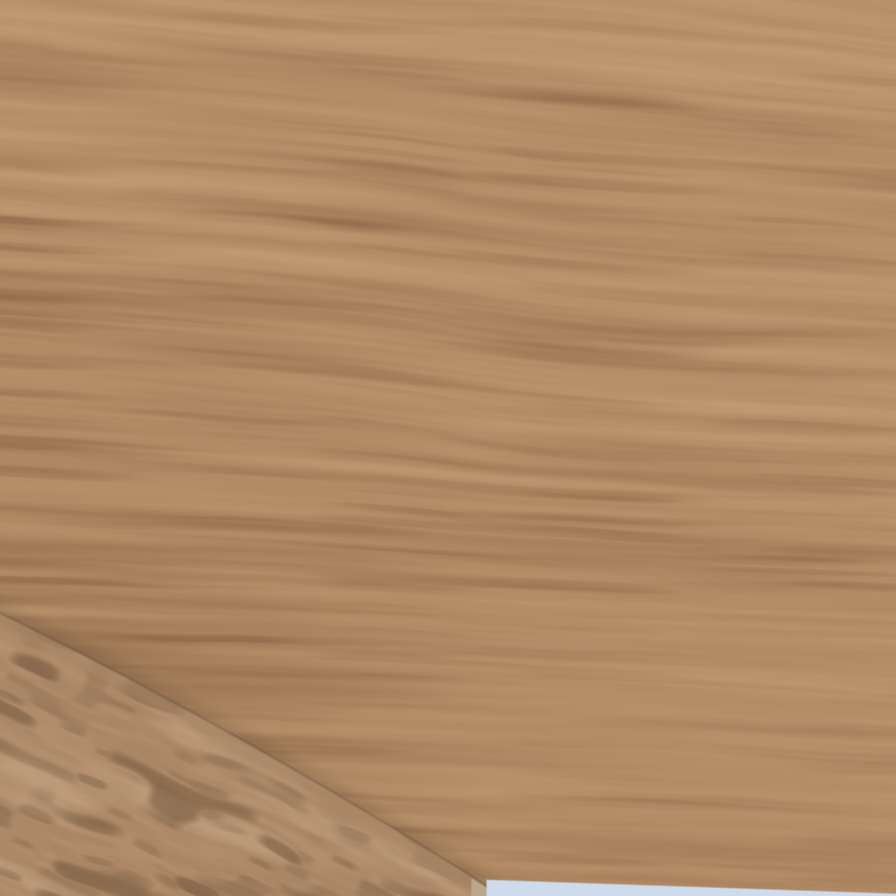
Write a three.js fragment shader that draws this texture.

```glsl
// Two boards of pale oak: a wide one with fine, nearly level grain, and a corner
// board with short slanted pores, above a thin sliver of daylight.
// Grain is stretched value noise in sheared coordinates; edges are signed heights.
varying vec2 vUv;

const vec3 OAK_DARK = vec3(0.535, 0.385, 0.262);
const vec3 OAK_MID = vec3(0.692, 0.540, 0.392);
const vec3 OAK_LIGHT = vec3(0.785, 0.640, 0.480);
const vec3 CORNER_OAK = vec3(0.680, 0.538, 0.408);
const vec3 CORNER_PORE = vec3(0.485, 0.368, 0.265);
const vec3 CORNER_LIGHT = vec3(0.765, 0.635, 0.505);
const vec3 CREAM_TIP = vec3(0.760, 0.690, 0.580);
const vec3 DAYLIGHT = vec3(0.805, 0.860, 0.930);
const float EDGE_BLUR = 0.0013;

float hash(vec2 cell) {
  vec3 h = fract(cell.xyx * vec3(0.1031, 0.1030, 0.0973));
  h += dot(h, h.yzx + 33.33);
  return fract((h.x + h.y) * h.z);
}

float noise(vec2 p) {
  vec2 cell = floor(p);
  vec2 f = fract(p);
  f = f * f * f * (f * (f * 6.0 - 15.0) + 10.0);
  float low = mix(hash(cell), hash(cell + vec2(1.0, 0.0)), f.x);
  float high = mix(hash(cell + vec2(0.0, 1.0)), hash(cell + vec2(1.0, 1.0)), f.x);
  return mix(low, high, f.y);
}

// Noise centred on zero, stretched along x, with a small shear to break up rows
float streak(vec2 p, vec2 scale, float shear, float seed) {
  p.y += shear * p.x;
  return noise(p * scale + seed) - 0.5;
}

// Thin dark lines where stretched noise peaks
float darkLines(vec2 p, vec2 scale, float shear, float seed) {
  return smoothstep(0.12, 0.44, streak(p, scale, shear, seed));
}

vec3 oakTone(float tone) {
  vec3 lower = mix(OAK_DARK, OAK_MID, clamp(tone + 1.0, 0.0, 1.0));
  return mix(lower, OAK_LIGHT, clamp(tone, 0.0, 1.0));
}

vec3 wideBoard(vec2 uv) {
  // Grain falls to the right, more steeply in the upper part, and wavers a little
  float fall = mix(0.035, 0.082, smoothstep(0.25, 0.60, uv.y));
  vec2 p = vec2(uv.x, uv.y + fall * uv.x);
  p.y += 0.012 * (noise(uv * vec2(3.0, 5.0) + 7.0) - 0.5);
  p.y += 0.0025 * (noise(uv * vec2(11.0, 24.0) + 19.0) - 0.5);

  float ribbing = mix(0.65, 1.0, smoothstep(0.25, 0.55, uv.y));
  ribbing *= mix(1.1, 0.85, uv.x);

  // Relief: each dark rib has a pale lower flank
  vec2 ribScale = vec2(2.6, 52.0);
  float rib = streak(p, ribScale, 0.006, 31.0);
  float flank = streak(p + vec2(0.0, 0.008), ribScale, 0.006, 31.0);

  float tone = 0.42 * streak(p, vec2(1.4, 15.0), 0.0, 3.0);
  tone += ribbing * (0.32 * rib + 0.42 * (rib - flank));
  tone += 0.36 * streak(p, vec2(3.5, 95.0), -0.006, 57.0);
  tone += 0.20 * streak(p, vec2(7.0, 210.0), 0.004, 83.0);
  tone -= 0.42 * ribbing * darkLines(p, vec2(3.0, 66.0), -0.008, 113.0);
  tone -= 0.24 * darkLines(p, vec2(4.5, 120.0), 0.007, 151.0);

  // Soft light from the upper right, shade above the corner board
  float shade = smoothstep(0.50, 0.0, length((uv - vec2(0.05, 0.31)) * vec2(0.7, 1.3)));
  tone += 0.10 + 0.14 * (uv.x - 0.5) + 0.16 * (uv.y - 0.5) - 0.28 * shade;
  return oakTone(tone);
}

vec3 cornerBoard(vec2 uv, float depth) {
  // Axes along and across the slanted grain
  vec2 along = normalize(vec2(1.0, -0.45));
  vec2 p = vec2(dot(uv, along), dot(uv, vec2(-along.y, along.x)));
  p.y += 0.010 * (noise(uv * 14.0) - 0.5);

  float pores = smoothstep(0.58, 0.86, noise(p * vec2(15.0, 52.0) + 41.0));
  float smallPores = smoothstep(0.62, 0.90, noise(p * vec2(24.0, 88.0) + 67.0));
  float pale = smoothstep(0.45, 0.95, noise(p * vec2(9.0, 36.0) + 23.0));
  float fine = streak(p, vec2(26.0, 150.0), 0.0, 97.0);

  vec3 color = mix(CORNER_OAK, CORNER_LIGHT, 0.60 * pale);
  color = mix(color, CORNER_PORE, max(0.66 * pores, 0.38 * smallPores));
  color *= 1.0 + 0.07 * fine;
  // Plain rounded border next to the joint
  float border = 1.0 - smoothstep(0.008, 0.026, depth);
  return mix(color, CORNER_OAK * 0.97, 0.6 * border);
}

float cover(float inside) {
  return smoothstep(-EDGE_BLUR, EDGE_BLUR, inside);
}

void main() {
  vec2 uv = vUv;
  float jointHeight = 0.316 - 0.49 * uv.x - 0.13 * uv.x * uv.x;
  float depth = (jointHeight - uv.y) * 0.87;

  // Wide board with a soft contact shadow, then the corner board over it
  vec3 color = wideBoard(uv);
  color *= 1.0 - 0.09 * smoothstep(-0.022, 0.0, depth);
  color = mix(color, cornerBoard(uv, depth), cover(depth));
  color *= 1.0 - 0.13 * (1.0 - smoothstep(0.0, 0.003, abs(depth)));

  // Pale cut tip and the sliver of daylight along the bottom
  float tip = cover(uv.x - 0.526) * cover(depth - 0.002);
  color = mix(color, CREAM_TIP, 0.8 * tip);
  float sliverTop = 0.018 - 0.034 * (uv.x - 0.545);
  float sliver = cover(sliverTop - uv.y) * cover(uv.x - 0.543);
  color = mix(color, DAYLIGHT, sliver);

  gl_FragColor = vec4(color, 1.0);
}
```
